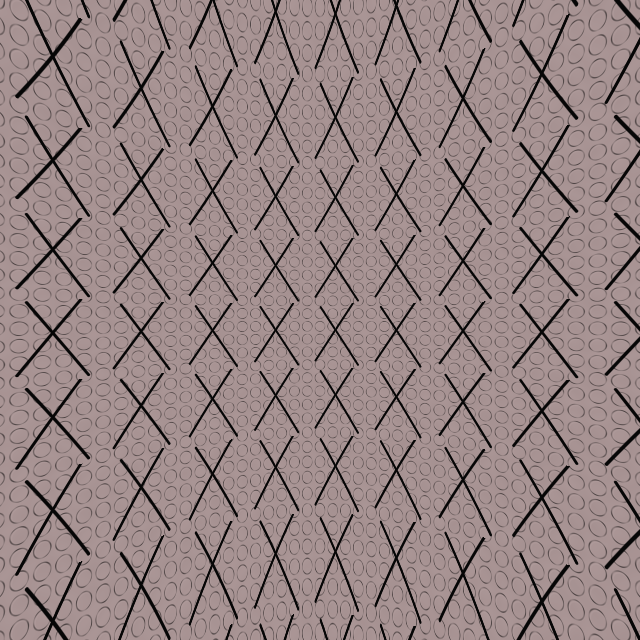
This pattern is drawn by a Shadertoy shader. Its source:

```glsl
float segmentDistance(vec2 p, vec2 a, vec2 b) {
    vec2 ab = b - a;
    return length(p - a - ab * clamp(dot(p - a, ab) / dot(ab, ab), 0.0, 1.0));
}

// Coverage of a stroke with the given half width
float stroke(float d, float halfWidth, float aa) {
    return 1.0 - smoothstep(halfWidth - 0.6 * aa, halfWidth + 0.6 * aa, d);
}

// Two uneven bars crossing in each cell
float crossDistance(vec2 angles) {
    vec2 cell = vec2(0.186, 0.1984);
    vec2 shift = vec2(0.5, 0.58);
    vec2 p = (fract((angles - vec2(0.049, 0.1665)) / cell + shift) - shift) * cell;
    return min(segmentDistance(p, vec2(-0.047, 0.072), vec2(0.069, -0.106)),
               segmentDistance(p, vec2(0.053, 0.083), vec2(-0.063, -0.094)));
}

void mainImage(out vec4 fragColor, in vec2 fragCoord) {
    // View from inside a sphere: longitude and latitude
    vec2 p = (2.0 * fragCoord - iResolution.xy) / iResolution.y;
    vec2 angles = vec2(atan(p.x), atan(p.y / sqrt(1.0 + p.x * p.x)));
    float aa = 2.0 / (iResolution.y * sqrt(1.0 + dot(p, p)));

    // Faint mottling of the ground
    float mottle = sin(angles.x * 71.0 + 2.0 * sin(angles.y * 43.0))
                 * sin(angles.y * 83.0 + 2.0 * sin(angles.x * 37.0));
    vec3 color = vec3(0.658, 0.578, 0.578) + 0.008 * mottle;

    // Small embossed rings with worn, broken rims
    float pitch = 0.0397;
    vec2 grid = angles / pitch + vec2(0.5, 0.0);
    vec2 id = floor(grid);
    vec2 q = fract(grid) - 0.5;
    float around = atan(q.y, q.x);
    float wear = 0.5 + 0.3 * sin(around * 2.0 + 1.7 * sin(id.x * 2.3 + id.y * 1.1))
                     + 0.2 * sin(around * 5.0 + id.x * 1.9 - id.y * 2.7);
    float rim = stroke(abs(length(q) - 0.39) * pitch, 0.0011, aa);
    float glint = stroke(abs(length(q + vec2(-0.04, 0.04)) - 0.36) * pitch, 0.001, aa);
    color = mix(color, vec3(0.69, 0.61, 0.61), 0.6 * glint);
    color = mix(color, vec3(0.23, 0.20, 0.20), rim * mix(0.18, 0.85, wear));

    // Dark crosses on top
    color = mix(color, vec3(0.025), stroke(crossDistance(angles), 0.0031, aa));
    fragColor = vec4(color, 1.0);
}
```
